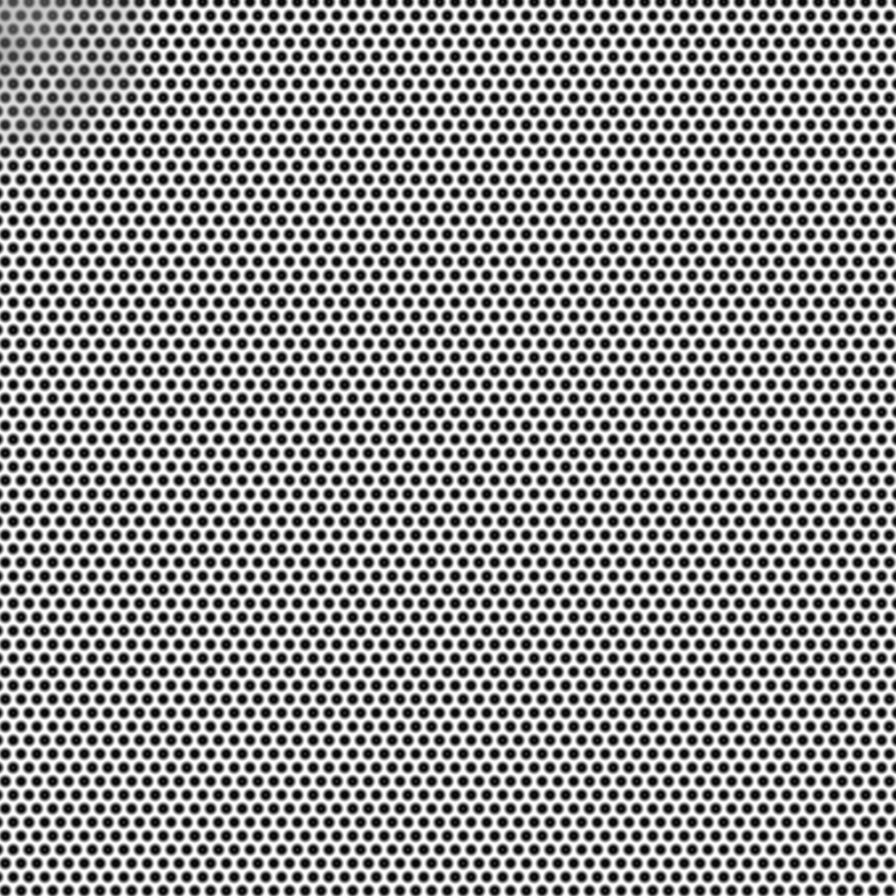
Give the GLSL for this pattern, as a three.js fragment shader.

```glsl
// Perforated white sheet: a hexagonal grid of soft black dots, hazy in the top left corner.
varying vec2 vUv;

float hash(vec2 p) {
  vec3 q = fract(vec3(p.xyx) * 0.1031);
  q += dot(q, q.yzx + 33.33);
  return fract((q.x + q.y) * q.z);
}

float noise(vec2 p) {
  vec2 i = floor(p);
  vec2 f = fract(p);
  f = f * f * (3.0 - 2.0 * f);
  return mix(mix(hash(i), hash(i + vec2(1.0, 0.0)), f.x),
             mix(hash(i + vec2(0.0, 1.0)), hash(i + 1.0), f.x), f.y);
}

// Index of the nearest dot on a hexagonal lattice of unit pitch, in steps of the row pair.
vec2 nearestDot(vec2 p, vec2 rowPair) {
  vec2 even = floor(p / rowPair + 0.5);
  vec2 odd = floor(p / rowPair) + 0.5;
  vec2 toEven = p - even * rowPair;
  vec2 toOdd = p - odd * rowPair;
  return dot(toEven, toEven) < dot(toOdd, toOdd) ? even : odd;
}

void main() {
  // Lattice: about 57 dots across and 66 staggered rows
  vec2 rowPair = vec2(1.0, sqrt(3.0));
  vec2 p = (vUv - vec2(0.4905, 0.5095)) * 56.75;
  vec2 id = nearestDot(p, rowPair);
  float dist = length(p - id * rowPair);

  // Soft dot with a slight change of size and a faint glint at its centre
  float variation = hash(id * 2.0 + 200.0);
  float radius = 0.015 * (variation - 0.5);
  float tone = smoothstep(0.15, 0.51, dist - radius);
  float glint = 0.13 * variation * (1.0 - smoothstep(0.03, 0.16, dist));
  float shade = mix(0.025, 0.99, tone) + glint;

  // Uneven haze that lowers the contrast towards the top left corner
  vec2 corner = vec2(vUv.x, 1.0 - vUv.y);
  float reach = length(corner * vec2(1.15, 0.9)) + 0.09 * (noise(vUv * 22.0) - 0.5);
  float haze = 1.0 - smoothstep(0.02, 0.23, reach);
  float smudge = 0.5 + 0.22 * (noise(vUv * vec2(35.0, 60.0) + 40.0) - 0.5);
  shade = mix(shade, smudge, 0.5 * haze);

  gl_FragColor = vec4(vec3(shade), 1.0);
}
```
